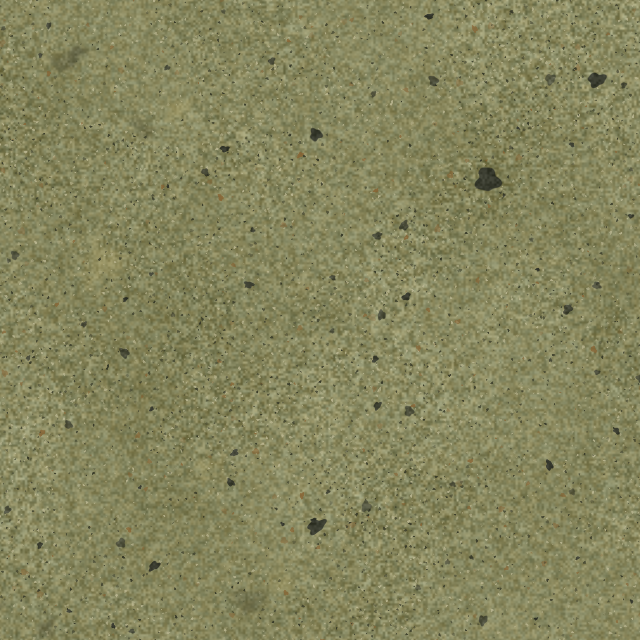
A three.js fragment shader for this texture:

```glsl
// Weathered sandy ground: olive silt with fine multi-scale grain, soft stains,
// and scattered layers of dark, pale and ochre grit up to angular pebbles.
// Each scattered layer jitters one lumpy grain per grid cell.

#define SAND_COLOR   vec3(0.526, 0.526, 0.366)
#define DARK_GRIT    vec3(0.22, 0.23, 0.16)
#define PALE_GRIT    vec3(0.76, 0.74, 0.60)
#define OCHRE_GRIT   vec3(0.53, 0.38, 0.19)
#define PEBBLE_COLOR vec3(0.20, 0.21, 0.17)
#define DAMP_COLOR   vec3(0.36, 0.36, 0.25)
#define SILT_COLOR   vec3(0.63, 0.60, 0.40)
#define GRAIN_AMOUNT 0.19
#define CLUMP_AMOUNT 0.10
#define DRIFT_AMOUNT 0.09
#define EDGE         0.0010

varying vec2 vUv;

// Sine-free hash: three random values per cell
vec3 hash3(vec2 p) {
  vec3 q = fract(p.xyx * vec3(0.1031, 0.1030, 0.0973));
  q += dot(q, q.yxz + 33.33);
  return fract((q.xxy + q.yzz) * q.zyx);
}

// Smooth value noise, 0 to 1
float noise(vec2 p) {
  vec2 i = floor(p);
  vec2 f = fract(p);
  f = f * f * (3.0 - 2.0 * f);
  float low = mix(hash3(i).x, hash3(i + vec2(1.0, 0.0)).x, f.x);
  float high = mix(hash3(i + vec2(0.0, 1.0)).x, hash3(i + 1.0).x, f.x);
  return mix(low, high, f.y);
}

float fbm(vec2 p) {
  float sum = 0.0;
  float weight = 0.5;
  for (int i = 0; i < 4; i++) {
    sum += weight * noise(p);
    p = mat2(1.6, 1.2, -1.2, 1.6) * p + 17.3;
    weight *= 0.5;
  }
  return sum / 0.9375;
}

// Scattered lumpy grains: x = coverage, y = random tone of the grain
vec2 scatter(vec2 p, float cells, float share, vec2 radii, float soft, float seed) {
  vec2 home = floor(p * cells);
  vec2 best = vec2(0.0);
  for (int y = -1; y <= 1; y++) {
    for (int x = -1; x <= 1; x++) {
      vec2 id = home + vec2(float(x), float(y));
      vec3 place = hash3(id + seed);
      if (place.z > share) continue;
      vec3 form = hash3(id + seed + 71.7);
      vec2 d = p - (id + place.xy) / cells;
      float turn = 6.2832 * form.x;
      d = mat2(cos(turn), -sin(turn), sin(turn), cos(turn)) * d;
      d.y *= 1.0 + 0.6 * form.z;
      float angle = atan(d.y, d.x + 1e-6);
      float lump = 1.0 + 0.16 * cos(3.0 * angle + 9.0 * form.y)
                       + 0.10 * cos(5.0 * angle + 20.0 * form.z);
      float radius = mix(radii.x, radii.y, form.y * form.y) * lump;
      float cover = 1.0 - smoothstep(radius - soft, radius + soft, length(d));
      if (cover > best.x) best = vec2(cover, form.z);
    }
  }
  return best;
}

void main() {
  vec2 p = vUv;
  float coarse = smoothstep(0.32, 0.68, fbm(p * 5.0 + 3.0));

  // Silt: broad drift, clumps and individual sand grains
  float grain = noise(p * 270.0) - 0.5;
  float clump = noise(p * 115.0 + 40.0) - 0.5;
  float drift = fbm(p * 4.0 + 60.0) - 0.5;
  float tint = noise(p * 170.0 + 90.0) - 0.5;
  vec3 color = SAND_COLOR + DRIFT_AMOUNT * drift
             + mix(0.75, 1.15, coarse) * (GRAIN_AMOUNT * grain + CLUMP_AMOUNT * clump);
  color += tint * vec3(0.035, 0.0, -0.035);

  // Soft ragged stains, damp and pale
  vec2 ragged = p + 0.03 * (vec2(fbm(p * 32.0), fbm(p * 32.0 + 50.0)) - 0.5);
  vec2 damp = scatter(ragged, 5.0, 0.26, vec2(0.012, 0.038), 0.012, 11.0);
  vec2 silt = scatter(ragged, 4.0, 0.22, vec2(0.015, 0.035), 0.018, 29.0);
  float mottled = 0.3 + 0.7 * fbm(p * 60.0 + 8.0);
  color = mix(color, DAMP_COLOR + 0.1 * grain, damp.x * mottled * (0.4 + 0.5 * damp.y));
  color = mix(color, SILT_COLOR + 0.1 * grain, silt.x * 0.6);

  // Fine grit, denser where the sand is coarse
  vec2 pale = scatter(p, 125.0, mix(0.16, 0.34, coarse), vec2(0.0010, 0.0028), EDGE, 43.0);
  vec2 dark = scatter(p, 110.0, mix(0.12, 0.30, coarse), vec2(0.0011, 0.0027), EDGE, 101.0);
  vec2 ochre = scatter(p, 42.0, 0.16, vec2(0.0015, 0.0060), EDGE, 157.0);
  color = mix(color, PALE_GRIT, pale.x * (0.2 + 0.6 * pale.y));
  color = mix(color, OCHRE_GRIT, ochre.x * (0.2 + 0.6 * ochre.y));
  color = mix(color, DARK_GRIT, dark.x * (0.3 + 0.7 * dark.y));

  // Dark stones, small and large, with a faint inner texture
  vec2 small = scatter(p, 15.0, 0.34, vec2(0.0030, 0.0085), EDGE * 1.3, 211.0);
  vec2 large = scatter(p, 4.0, 0.24, vec2(0.0090, 0.0200), EDGE * 1.5, 263.0);
  vec3 stone = PEBBLE_COLOR + 0.10 * grain + 0.06 * clump;
  color = mix(color, stone, small.x * (0.5 + 0.5 * small.y));
  color = mix(color, stone, large.x * 0.92);

  gl_FragColor = vec4(clamp(color, 0.0, 1.0), 1.0);
}
```
